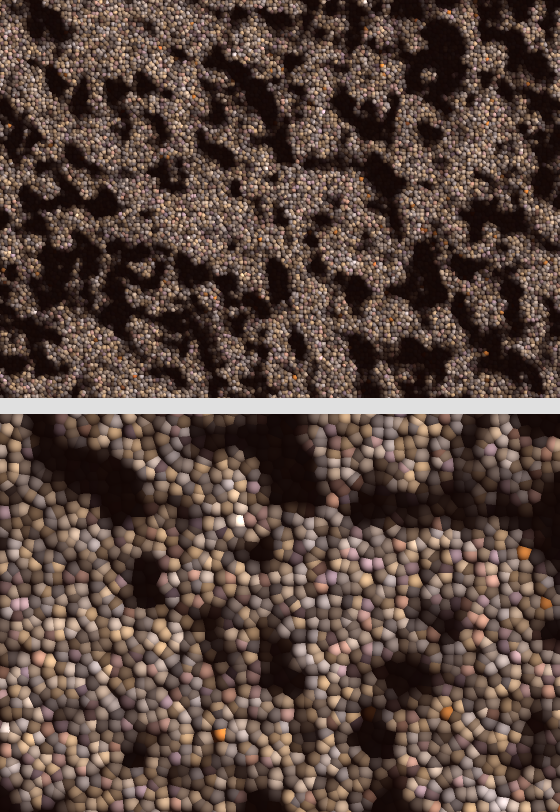
Top: the whole. Bottom: its middle third, enlarged.
Give the GLSL for this texture, as a Shadertoy shader.

```glsl
// Crumbly, sunlit soil: a Voronoi field of tiny sand grains lies on a clumpy
// noise relief. Each grain is lit by how far it stands above the ground
// towards a low sun at the upper right, so hollows fall into deep shadow.

const vec2 SUN = vec2(0.8, 0.6);

float hash21(vec2 p) {
    vec3 q = fract(p.xyx * 0.1031);
    q += dot(q, q.yzx + 33.33);
    return fract((q.x + q.y) * q.z);
}

vec2 hash22(vec2 p) {
    return vec2(hash21(p), hash21(p + 71.7));
}

float valueNoise(vec2 p) {
    vec2 i = floor(p), f = fract(p);
    f = f * f * (3.0 - 2.0 * f);
    return mix(mix(hash21(i), hash21(i + vec2(1, 0)), f.x),
               mix(hash21(i + vec2(0, 1)), hash21(i + vec2(1, 1)), f.x), f.y);
}

// Clumps of soil from broad mounds down to small crumbs, centred on zero
float groundHeight(vec2 p) {
    vec4 weights = vec4(0.55, 0.8, 0.8, 0.48);
    float height = 0.0;
    p = p * 5.0 + 20.0;
    for (int i = 0; i < 4; i++) {
        height += weights[i] * (valueNoise(p) - 0.5);
        p = mat2(0.8, 0.6, -0.6, 0.8) * p * 2.1 + 13.7;
    }
    return height;
}

// Height of the ground above its surroundings on the sunny side
float sunExposure(vec2 p) {
    float blockers = 0.0;
    for (int i = 1; i <= 4; i++)
        blockers += groundHeight(p + SUN * 0.012 * float(i));
    return groundHeight(p) - 0.55 * blockers / 4.0;
}

// Offset from the nearest grain centre (xy) and the cell of that grain (zw)
vec4 nearestGrain(vec2 p) {
    vec2 cell = floor(p);
    vec4 nearest = vec4(9.0);
    for (int y = -1; y <= 1; y++)
    for (int x = -1; x <= 1; x++) {
        vec2 id = cell + vec2(x, y);
        vec2 offset = p - id - 0.1 - 0.8 * hash22(id);
        if (dot(offset, offset) < dot(nearest.xy, nearest.xy))
            nearest = vec4(offset, id);
    }
    return nearest;
}

vec3 soilColor(vec2 p) {
    const float GRAINS = 105.0;
    vec4 grain = nearestGrain(p * GRAINS);
    vec2 offset = grain.xy, id = grain.zw;

    // Rounded grain, brighter on its sunny side, each with its own paleness
    float dome = 0.76 + 0.55 * dot(offset, SUN) - 0.9 * dot(offset, offset);
    float paleness = mix(0.34, 0.88, hash21(id + 5.3));
    paleness += 0.35 * step(0.993, hash21(id + 151.0));
    float shade = paleness * clamp(dome, 0.08, 1.1);

    // Whole grains catch the sun or stay in shadow together
    float exposure = sunExposure(p - 0.7 * offset / GRAINS);
    float sunlight = smoothstep(-0.22, 0.08, exposure);
    sunlight *= 0.87 + 0.5 * clamp(exposure, 0.0, 0.5);
    float tone = 0.022 + 0.035 * shade + sunlight * shade;

    // Warm brown ramp with grey, pinkish and rare ochre grains
    vec3 color = tone * vec3(1.1, 1.0, 0.88) + vec3(0.042, 0.0, -0.004);
    float warmth = hash21(id + 37.0) - 0.5;
    color *= 1.0 + warmth * vec3(0.12, 0.0, -0.26);
    color.g *= 1.0 - 0.09 * step(0.85, hash21(id + 83.0));
    float ochre = step(0.994, hash21(id + 211.0));
    return color * mix(vec3(1), vec3(1.15, 0.85, 0.5), ochre);
}

void mainImage(out vec4 fragColor, in vec2 fragCoord) {
    // Average four samples per pixel for smooth grain edges
    vec3 color = vec3(0);
    for (int y = 0; y < 2; y++)
    for (int x = 0; x < 2; x++) {
        vec2 shift = vec2(x, y) * 0.5 - 0.25;
        color += soilColor((fragCoord + shift) / iResolution.y);
    }
    fragColor = vec4(clamp(color / 4.0, 0.0, 1.0), 1.0);
}
```
